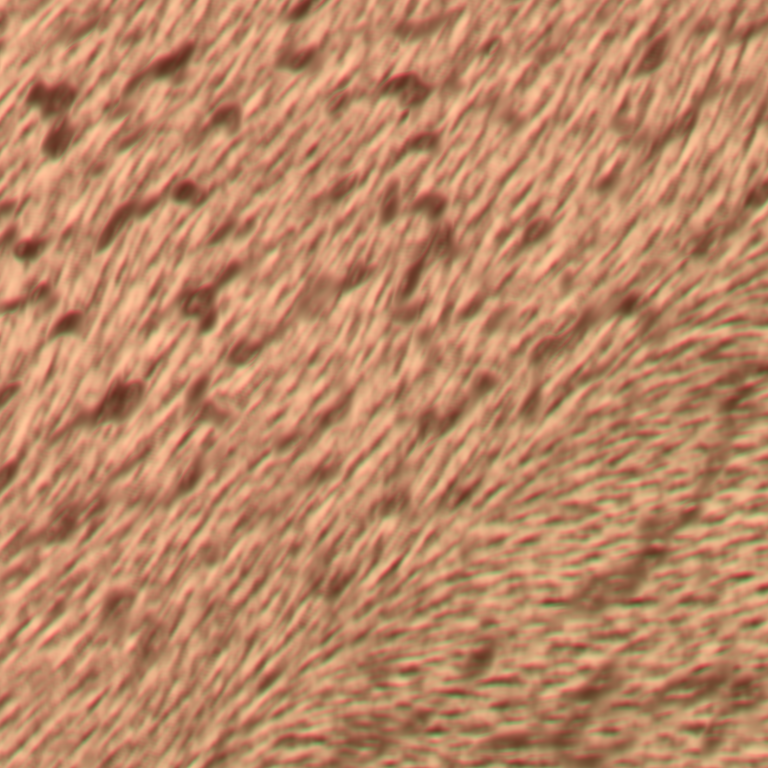
Write a WebGL 1 fragment shader that draws this texture.

```glsl
precision highp float;

uniform vec2 u_resolution;

#define GRAIN_SCALE 66.0
#define GRAIN_GAIN 7.0
#define STREAK_LENGTH 0.034
#define STEEP_ANGLE 0.96
#define SHALLOW_ANGLE 0.14
#define PIT_DEPTH 3.0
#define FURROW_DEPTH 2.1
#define FRINGE 0.0042
#define WARM_TONE vec3(0.752, 0.540, 0.412)
#define TAN_TONE vec3(0.705, 0.524, 0.384)
#define CONTRAST vec3(0.125, 0.114, 0.094)

const int SMEAR_STEPS = 7;

vec2 gradient(vec2 cell) {
    float angle = 6.2831853 * fract(sin(dot(cell, vec2(127.1, 311.7))) * 43758.55);
    return vec2(cos(angle), sin(angle));
}

float gradientNoise(vec2 p) {
    vec2 i = floor(p);
    vec2 f = p - i;
    vec2 u = f * f * f * (f * (f * 6.0 - 15.0) + 10.0);
    vec2 e = vec2(1.0, 0.0);
    float bottom = mix(dot(gradient(i), f), dot(gradient(i + e), f - e), u.x);
    float top = mix(dot(gradient(i + e.yx), f - e.yx), dot(gradient(i + 1.0), f - 1.0), u.x);
    return mix(bottom, top, u.y);
}

// Noise stretched along a direction: scale.x along it, scale.y across it
float stretchedNoise(vec2 p, float angle, vec2 scale) {
    float c = cos(angle);
    float s = sin(angle);
    return gradientNoise(vec2(c * p.x + s * p.y, c * p.y - s * p.x) * scale);
}

// Signed distance from the diagonal between the steep and shallow regions
float diagonal(vec2 p) {
    return 0.70 * (p.x - 0.26) - 0.72 * p.y;
}

// Fine grain averaged along the local direction of flow
float smearedGrain(vec2 p, float shallow) {
    float angle = mix(STEEP_ANGLE, SHALLOW_ANGLE, shallow)
                + 0.4 * gradientNoise(p * 3.5 + 7.3);
    vec2 stride = vec2(cos(angle), sin(angle)) * STREAK_LENGTH
                * mix(1.0, 0.62, shallow) / float(SMEAR_STEPS - 1);
    float sum = 0.0;
    for (int k = 0; k < SMEAR_STEPS; k++) {
        vec2 q = (p + stride * (float(k) - 0.5 * float(SMEAR_STEPS - 1))) * GRAIN_SCALE;
        sum += gradientNoise(q) + 0.65 * gradientNoise(q * 1.8 + 31.7);
    }
    return sum / float(SMEAR_STEPS);
}

// Small ragged blobs, bent by finer noise
float clumps(vec2 p) {
    return stretchedNoise(p + 3.1, 0.62, vec2(13.0, 22.0))
         + 0.45 * stretchedNoise(p + 8.6, 0.85, vec2(22.0, 44.0));
}

// Light and dark of the surface, with dark pits and mild highlights
float surfaceTone(vec2 p) {
    float d = diagonal(p);
    float shallow = smoothstep(-0.06, 0.12, d);
    float grain = smearedGrain(p, shallow);
    float tone = GRAIN_GAIN * mix(1.0, 0.85, shallow) * grain;

    // Pits with a lit lip below them
    float clump = clumps(p);
    float lip = clumps(p + vec2(-0.006, 0.018)) - clump;
    float pit = smoothstep(0.14, 0.50, clump + 0.6 * grain);
    float pitStrength = mix(1.0, 0.25, shallow) * mix(0.4, 1.0, smoothstep(0.15, 0.6, p.y))
                      * mix(1.1, 0.6, p.x);
    tone += pitStrength * (0.4 - PIT_DEPTH * pit + 1.1 * lip);

    // Broken furrows crossing the shallow grain
    float furrow = stretchedNoise(p + 5.7, 0.95, vec2(6.0, 16.0))
                 + 0.6 * stretchedNoise(p + 1.9, 0.7, vec2(18.0, 30.0));
    float furrowStrength = smoothstep(0.0, 0.2, d);
    tone += furrowStrength * (0.3 - FURROW_DEPTH * smoothstep(0.08, 0.48, furrow + 0.5 * grain));

    // Slow changes of light
    tone += 0.5 * gradientNoise(p * 4.0 + 12.4);
    return tone;
}

// Gentle limit, firmer on highlights than on shadows
float softLimit(float tone) {
    float firmness = tone > 0.0 ? 0.14 : 0.05;
    return tone / sqrt(1.0 + firmness * tone * tone);
}

void main() {
    vec2 p = gl_FragCoord.xy / u_resolution;

    // Red falls a little lower than green, leaving coloured edges
    float green = softLimit(surfaceTone(p));
    float red = softLimit(surfaceTone(p + vec2(0.0, FRINGE)));
    vec3 tone = vec3(red, green, mix(green, red, 0.4));

    vec3 base = mix(WARM_TONE, TAN_TONE, smoothstep(-0.35, 0.25, diagonal(p)));
    gl_FragColor = vec4(clamp(base + CONTRAST * tone, 0.0, 1.0), 1.0);
}
```
